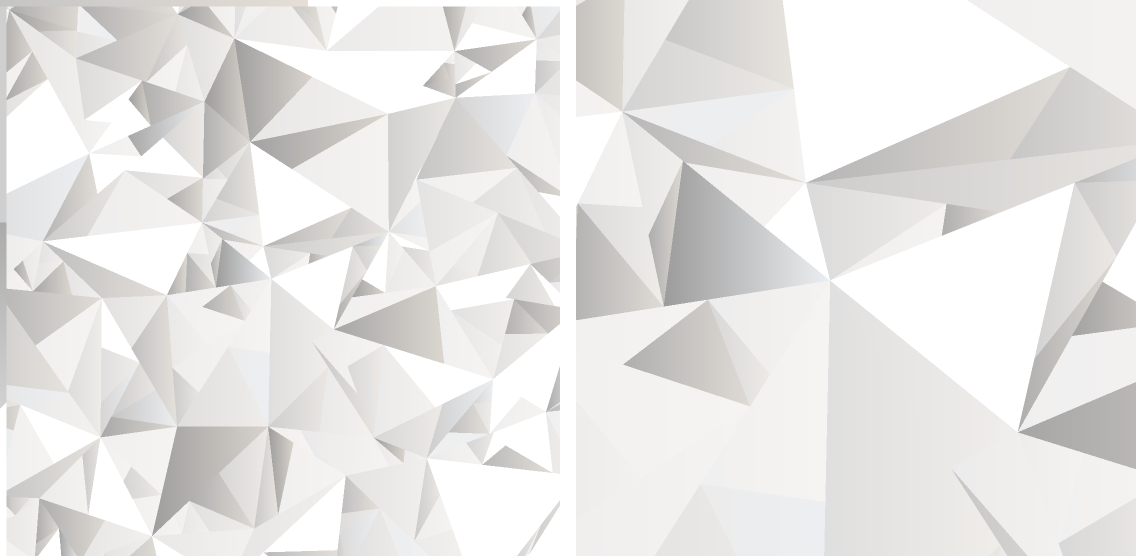
Left, the full canvas; right, a detail of the centre.
Give the GLSL for this background, as a WebGL 2 fragment shader.

```glsl
#version 300 es
precision highp float;

uniform vec2 u_resolution;
out vec4 fragColor;

float hash(vec3 p) {
    p = fract((p + 17.0) * vec3(0.1031, 0.1030, 0.0973));
    p += dot(p, p.yzx + 33.33);
    return fract((p.x + p.y) * p.z);
}

float cross2(vec2 a, vec2 b) {
    return a.x * b.y - a.y * b.x;
}

// Positive when p lies left of the line from a to b
float side(vec2 p, vec2 a, vec2 b) {
    return cross2(b - a, p - a);
}

bool inTriangle(vec2 p, vec2 a, vec2 b, vec2 c) {
    return min(side(p, a, b), min(side(p, b, c), side(p, c, a))) >= -1e-5;
}

vec2 gridVertex(vec2 i) {
    return i + 0.84 * (vec2(hash(vec3(i, 31.0)), hash(vec3(i, 47.0))) - 0.5);
}

// Flat white, or a horizontal blend from cool grey to warm light
vec3 facetColor(vec2 p, vec2 a, vec2 b, vec2 c, vec3 id) {
    float area = 0.5 * side(c, a, b);
    if (hash(id + 60.0) < mix(0.12, 0.34, smoothstep(0.04, 0.5, area))) return vec3(1.0);
    float left = min(a.x, min(b.x, c.x));
    float right = max(a.x, max(b.x, c.x));
    float t = clamp((p.x - left) / (right - left), 0.0, 1.0);
    float depth = pow(hash(id + 90.0), 1.8);
    float dark = mix(0.94, 0.61, depth);
    float light = mix(dark, 0.97, 0.6);
    vec3 cool = vec3(dark) + vec3(0.003, 0.0, 0.0);
    vec3 warm = light + vec3(0.012, -0.002, -0.02) * (0.5 + depth);
    if (hash(id + 120.0) < 0.08) warm = vec3(0.925, 0.935, 0.945);
    return mix(cool, warm, t);
}

// Cuts a triangle from its longest edge to the far corner, up to three times
vec3 splitFacet(vec2 p, vec2 a, vec2 b, vec2 c, vec3 id) {
    for (int level = 0; level < 3; level++) {
        if (hash(id) > 0.8 - 0.17 * float(level)) break;
        float ab = distance(a, b), bc = distance(b, c), ca = distance(c, a);
        vec2 first = a;
        if (bc > ab && bc >= ca) { a = b; b = c; c = first; }
        else if (ca > ab) { a = c; c = b; b = first; }
        vec2 cut = mix(a, b, 0.25 + 0.5 * hash(id + 30.0));
        bool onLeft = side(p, cut, c) > 0.0;
        if (onLeft) b = cut; else a = cut;
        // Turn the corners back to counterclockwise order
        if (side(c, a, b) < 0.0) { first = a; a = b; b = first; }
        id.z = id.z * 2.0 + (onLeft ? 1.0 : 0.0);
    }
    return facetColor(p, a, b, c, id);
}

// Jittered grid; each cell is divided along a valid diagonal
vec3 facets(vec2 p) {
    vec2 home = floor(p);
    for (int y = -1; y <= 1; y++) {
        for (int x = -1; x <= 1; x++) {
            vec2 cell = home + vec2(x, y);
            vec2 a = gridVertex(cell);
            vec2 b = gridVertex(cell + vec2(1, 0));
            vec2 c = gridVertex(cell + vec2(1, 1));
            vec2 d = gridVertex(cell + vec2(0, 1));
            bool risingValid = side(c, a, b) > 0.0 && side(d, a, c) > 0.0;
            bool fallingValid = side(d, a, b) > 0.0 && side(d, b, c) > 0.0;
            bool rising = risingValid && (!fallingValid || hash(vec3(cell, 5.0)) < 0.5);
            if (!rising) { vec2 first = a; a = b; b = c; c = d; d = first; }
            if (inTriangle(p, a, b, c)) return splitFacet(p, a, b, c, vec3(cell, 2.0));
            if (inTriangle(p, a, c, d)) return splitFacet(p, a, c, d, vec3(cell, 3.0));
        }
    }
    return vec3(0.94);
}

vec3 scene(vec2 uv) {
    // Thin strips along the left and top edges
    if (uv.y > 0.988) {
        vec3 strip = mix(vec3(0.77), vec3(0.9, 0.87, 0.84), uv.x / 0.55);
        return uv.x < 0.55 ? strip : vec3(1.0);
    }
    if (uv.x < 0.012) {
        if (uv.y > 0.6) return vec3(0.81);
        return uv.y > 0.265 + uv.x ? vec3(mix(0.82, 0.67, (uv.y - 0.265) / 0.335)) : vec3(1.0);
    }
    return facets(uv * 5.8 + vec2(3.3, 8.4));
}

void main() {
    // Average of 2 x 2 samples smooths the facet edges
    vec3 color = vec3(0.0);
    for (int y = 0; y < 2; y++) {
        for (int x = 0; x < 2; x++) {
            color += scene((gl_FragCoord.xy + 0.5 * vec2(x, y) - 0.25) / u_resolution);
        }
    }
    fragColor = vec4(color / 4.0, 1.0);
}
```
